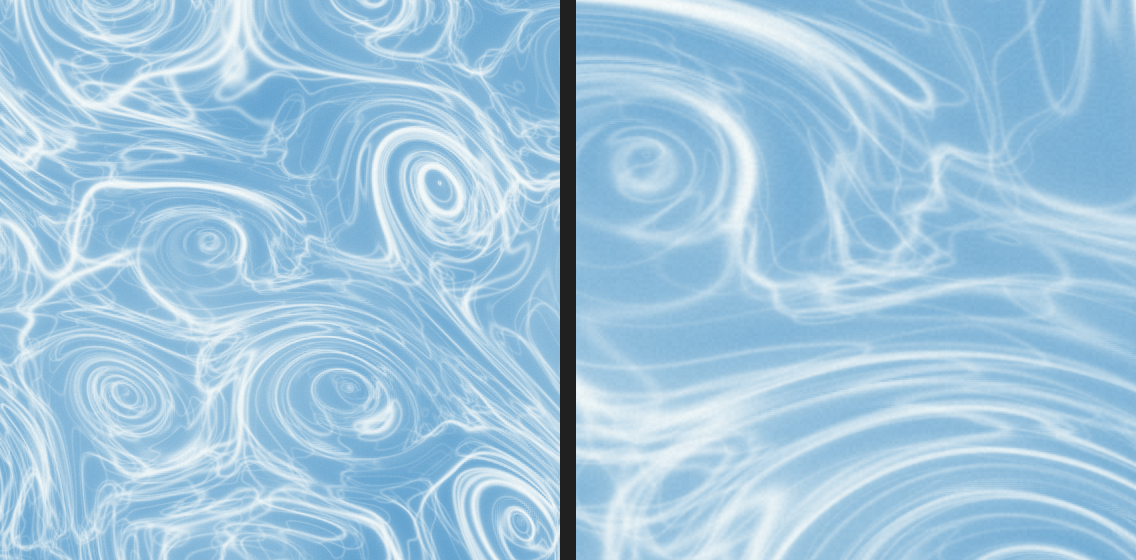
Left: the whole. Right: its middle third, enlarged.
This background is drawn by a Shadertoy shader. Its source:

```glsl
// Pale strands swirling through blue water, gathered around scattered vortices.
// A smooth blend of cone distances gives a flow coordinate; bundles of fibres
// are the zero lines of noise stretched along that flow.

#define CELL 0.40          // spacing of the vortices
#define BLEND 14.0         // sharpness of the join between vortices
#define TWIST 5.0          // winding of the spiral arms
#define DRIFT 0.35         // strength of the stream between vortices
#define STRAND_FREQ 16.0   // strands per unit across the flow
#define ALONG_FREQ 4.5     // variation along the flow
#define STRAND_WIDTH 0.0034
#define FIBRES 4
#define DEEP vec3(0.40, 0.645, 0.815)
#define HAZE vec3(0.67, 0.81, 0.895)
#define FOAM vec3(0.955, 0.975, 0.975)

float hash(vec3 p) {
    return fract(sin(dot(p, vec3(127.1, 311.7, 74.7))) * 43758.5453);
}

mat2 rotation(float a) {
    float c = cos(a), s = sin(a);
    return mat2(c, s, -s, c);
}

// Smooth value noise, centred on zero
float noise(vec3 p) {
    vec3 i = floor(p), f = p - i;
    f = f * f * f * (f * (f * 6.0 - 15.0) + 10.0);
    vec2 e = vec2(0.0, 1.0);
    vec4 low = vec4(hash(i), hash(i + e.yxx), hash(i + e.xyx), hash(i + e.yyx));
    vec4 high = vec4(hash(i + e.xxy), hash(i + e.yxy), hash(i + e.xyy), hash(i + e.yyy));
    vec4 z = mix(low, high, f.z);
    vec2 y = mix(z.xy, z.zw, f.y);
    return mix(y.x, y.y, f.x) - 0.5;
}

// xy: position wound up by the vortices, z: coordinate across the flow
vec3 flowCoordinates(vec2 p) {
    float total = 0.0;
    vec2 winding = vec2(0.0);
    for (int j = -1; j < 3; j++)
    for (int i = -1; i < 3; i++) {
        vec3 id = vec3(i, j, 3.0);
        vec2 jitter = vec2(hash(id), hash(id + 17.0)) - 0.5;
        vec2 centre = (id.xy + 0.5 + 0.6 * jitter) * CELL;
        centre.x += 0.5 * CELL * mod(id.y + 2.0, 2.0);
        vec2 offset = p - centre;
        float tilt = 0.5 + 1.2 * (hash(id + 31.0) - 0.5);
        float d = length(rotation(tilt) * offset * vec2(0.82, 1.2));
        float weight = exp(-BLEND * (d + 0.12 * hash(id + 47.0)));
        float angle = TWIST * exp(-9.0 * d);
        winding += weight * (rotation(angle) * offset - offset);
        total += weight;
    }
    float across = -log(total) / BLEND + DRIFT * dot(p, vec2(0.45, 0.89));
    return vec3(p + winding / total, across);
}

// Distance to the zero line of a field, in canvas units
float lineDistance(float field, float freq) {
    float slope = length(vec2(dFdx(field), dFdy(field))) * iResolution.y;
    return abs(field) / (slope + 0.12 * freq);
}

void mainImage(out vec4 fragColor, in vec2 fragCoord) {
    vec2 uv = fragCoord / iResolution.y;
    float pixel = 1.0 / iResolution.y;

    // Gentle bending of the whole field
    vec2 bend = vec2(noise(vec3(uv * 3.2, 1.5)), noise(vec3(uv * 3.2, 8.5)));
    vec3 flow = flowCoordinates(uv + 0.11 * bend);

    // Three scales of strands, each a bundle of diverging fibres
    float clear = 1.0, glow = 0.0;
    float freq = STRAND_FREQ, along = ALONG_FREQ;
    float width = STRAND_WIDTH, opacity = 0.92;
    for (int layer = 0; layer < 3; layer++) {
        float seed = 13.7 * float(layer);
        vec3 q = flow * vec3(along, along, freq) + seed;
        float spine = noise(q);
        float density = smoothstep(-0.32, 0.22, noise(vec3(flow.xy * 5.0, seed + 2.3)));
        glow += 0.33 * exp(-lineDistance(spine, freq) * 70.0);
        for (int k = 0; k < FIBRES; k++) {
            float n = float(k);
            float spread = 0.12 + 0.2 * n;
            float fibre = spine + spread * noise(q * vec3(1.5, 1.5, 1.9) + 5.3 * n + 2.1);
            float thickness = width * (0.65 + 0.7 * density) / (1.0 + 0.35 * n);
            float d = lineDistance(fibre, freq) / max(thickness, 0.7 * pixel);
            float stroke = 0.8 * exp(-d * d) + 0.2 * exp(-0.5 * d);
            clear *= 1.0 - stroke * opacity * mix(0.3, 1.0, density) / (1.0 + 0.4 * n);
        }
        freq *= 1.85;
        along *= 1.25;
        width *= 0.65;
        opacity *= 0.74;
    }

    // Blue ground: broad patches, deeper towards the upper left edge
    float patches = 0.42 + 0.9 * noise(vec3(uv * 2.6, 4.4)) + 0.3 * noise(vec3(uv * 6.0, 9.2));
    patches -= 0.3 * exp(-7.0 * length(uv - vec2(0.0, 0.95)));
    vec3 color = mix(DEEP, HAZE, clamp(patches + 0.35 * (glow - 0.4), 0.0, 1.0));

    // Strands and a fine paper grain
    color = mix(color, FOAM, 1.0 - clear);
    color += 0.02 * (hash(vec3(floor(uv * 512.0), 6.0)) - 0.5);
    fragColor = vec4(clamp(color, 0.0, 1.0), 1.0);
}
```
